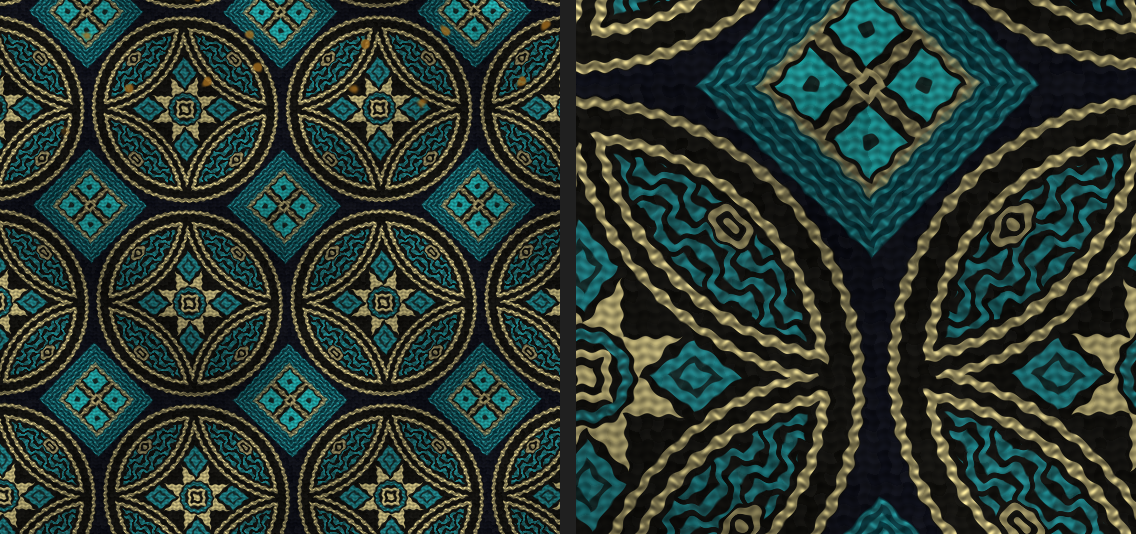
Left, the full canvas; right, a detail of the centre.
This pattern is drawn by a WebGL 2 fragment shader. Its source:

```glsl
#version 300 es
precision highp float;
uniform vec2 u_resolution;
out vec4 fragColor;

const float TAU = 6.2831853;
const float PERIOD = 0.3465;               // repeat size in canvas widths
const vec2 MEDALLION = vec2(0.3400, 0.4130); // centre of one medallion
const vec3 GROUND = vec3(0.065, 0.062, 0.050);
const vec3 NAVY = vec3(0.050, 0.055, 0.085);
const vec3 DEEP_TEAL = vec3(0.035, 0.200, 0.225);
const vec3 TEAL = vec3(0.110, 0.450, 0.470);
const vec3 BRIGHT_TEAL = vec3(0.110, 0.570, 0.570);
const vec3 GOLD = vec3(0.720, 0.670, 0.450);
const vec3 AMBER = vec3(0.640, 0.430, 0.120);

float hash(vec2 p) {
  return fract(sin(dot(p, vec2(41.7, 289.3))) * 4375.85);
}

// Coverage of a shape from its signed distance
float fill(float d, float px) {
  return 1.0 - smoothstep(-px, px, d);
}

float stroke(float d, float halfWidth, float px) {
  return fill(abs(d) - halfWidth, px);
}

float rhombus(vec2 p, vec2 halfSize) {
  return (abs(p.x) / halfSize.x + abs(p.y) / halfSize.y - 1.0) * min(halfSize.x, halfSize.y) * 0.75;
}

float box(vec2 p, float halfSize) {
  return max(abs(p.x), abs(p.y)) - halfSize;
}

vec2 turn45(vec2 p) {
  return vec2(p.x + p.y, p.x - p.y) * 0.70711;
}

// Eight-pointed star, distance to its folded straight edge
float star(vec2 p, float tip, float valley) {
  float angle = abs(mod(atan(p.y, p.x), TAU / 8.0) - TAU / 16.0);
  vec2 f = length(p) * vec2(cos(angle), sin(angle));
  vec2 edge = valley * vec2(cos(TAU / 16.0), sin(TAU / 16.0)) - vec2(tip, 0.0);
  return dot(f - vec2(tip, 0.0), normalize(vec2(edge.y, -edge.x)));
}

// Distance to the nearest scattered point
float cellular(vec2 p) {
  float nearest = 9.0;
  for (int j = -1; j <= 1; j++)
    for (int i = -1; i <= 1; i++) {
      vec2 cell = floor(p) + vec2(i, j);
      vec2 point = cell + vec2(hash(cell), hash(cell + 17.0));
      nearest = min(nearest, length(p - point));
    }
  return nearest;
}

// Nested square with four small tiles
vec3 squareMotif(vec3 col, vec2 p, float dots, float px) {
  float l1 = abs(p.x) + abs(p.y);
  col = mix(col, DEEP_TEAL, fill((l1 - 0.295) * 0.707, px));
  float rows = smoothstep(-0.3, 0.7, cos((l1 - 0.286) / 0.027 * TAU));
  col = mix(col, TEAL, rows * dots * fill(l1 - 0.296, px) * fill(0.190 - l1, px));
  vec2 t = turn45(p);
  col = mix(col, GROUND, fill(box(t, 0.128), px));
  vec2 tile = abs(t) - 0.068;
  float grid = min(abs(box(t, 0.128)), max(min(abs(t.x), abs(t.y)) - 0.001, box(t, 0.125)));
  col = mix(col, GOLD, 0.75 * dots * fill(grid - 0.008, px));
  col = mix(col, BRIGHT_TEAL, fill(box(tile, 0.044), px));
  col = mix(col, GROUND, 0.85 * fill(length(tile) - 0.014, px));
  col = mix(col, GROUND, fill(box(t, 0.020), px));
  return mix(col, GOLD, 0.8 * stroke(box(t, 0.017), 0.006, px));
}

// Leaf with a stepped meander and a gold scroll
vec3 leafMotif(vec3 col, vec2 a, float dots, float px) {
  float leaf = max(length(a) - 0.410, length(a - 0.5) - 0.475);
  vec2 d = turn45(a);
  float step1 = clamp(1.6 * sin(abs(d.y) * 62.0 + 0.8), -1.0, 1.0);
  float bend = d.x + 0.65 * d.y * d.y - 0.016 * step1;
  float bands = smoothstep(-0.45, 0.15, cos((bend - 0.283) / 0.038 * TAU));
  bands *= 0.7 + 0.3 * smoothstep(-0.6, 0.2, cos(d.y * 130.0));
  col = mix(col, mix(GROUND, TEAL, bands), fill(leaf + 0.022, px));
  float scroll = length((d - vec2(0.365, 0.0)) * vec2(1.6, 1.0));
  col = mix(col, GROUND, fill(scroll - 0.052, px));
  col = mix(col, GOLD, 0.7 * max(stroke(scroll - 0.036, 0.008, px), fill(scroll - 0.014, px)));
  return mix(col, GOLD, dots * stroke(leaf, 0.0085, px));
}

// Star, ringed eye and four pointed petals
vec3 starMotif(vec3 col, vec2 p, float dots, float px) {
  vec2 a = abs(p);
  vec2 petal = a.x > a.y ? a : a.yx;
  col = mix(col, GOLD, 0.95 * fill(star(p, 0.178, 0.092), px));
  float body = rhombus(petal - vec2(0.188, 0.0), vec2(0.078, 0.062));
  col = mix(col, GROUND, fill(body - 0.012, px));
  col = mix(col, TEAL, fill(body, px));
  col = mix(col, GROUND, 0.75 * stroke(body + 0.024, 0.005, px));
  float r = length(p);
  col = mix(col, GROUND, fill(r - 0.088, px));
  col = mix(col, TEAL, dots * stroke(r - 0.070, 0.009, px));
  col = mix(col, GOLD, fill(box(p, 0.043), px));
  return mix(col, GROUND, stroke(box(p, 0.023), 0.007, px));
}

void main() {
  vec2 uv = gl_FragCoord.xy / u_resolution.x;
  float px = 0.8 / (u_resolution.x * PERIOD);
  vec2 q = (uv - MEDALLION) / PERIOD;
  q.x += 0.028 * q.y;                      // slant of the cloth
  q += 0.003 * sin(q.yx * 170.0) + 0.004 * sin(q.yx * 2.3 + 1.0);
  vec2 id = floor(q + 0.5);
  vec2 p = q - id;
  vec2 a = abs(p);
  vec2 weave = sin(q * TAU * vec2(50.0, 54.0));
  float dots = 0.80 + 0.20 * weave.x * weave.y + 0.12 * weave.y;

  // Ground and rings
  float r = length(p);
  vec3 col = mix(GROUND, NAVY, fill(0.48 - r, px));
  col = squareMotif(col, fract(q) - 0.5, dots, px);
  col = mix(col, GROUND, fill(r - 0.480, px));
  col = mix(col, GOLD, dots * 0.9 * stroke(r - 0.470, 0.0085, px));
  float arc = length(a - 0.5) - 0.515;
  col = mix(col, GOLD, dots * stroke(arc, 0.0075, px) * fill(r - 0.400, px));
  col = leafMotif(col, a, dots, px);
  col = starMotif(col, p, dots, px);

  // Thread shading, uneven dye and amber wear
  col *= 0.93 + 0.13 * weave.y + 0.08 * weave.x;
  col *= 0.92 + 0.16 * hash(id) + 0.10 * sin(q.x * 5.0 + 2.0 * sin(q.y * 4.0));
  col += 0.035 * (hash(floor(q * 54.0)) - 0.4);
  float spot = cellular(uv * 7.0) + 0.025 * sin(uv.x * 190.0) * sin(uv.y * 160.0);
  float worn = fill(spot - 0.055, 0.02) * smoothstep(0.68, 0.78, uv.y);
  col = mix(col, AMBER, 0.8 * worn);
  fragColor = vec4(clamp(col, 0.0, 1.0), 1.0);
}
```
